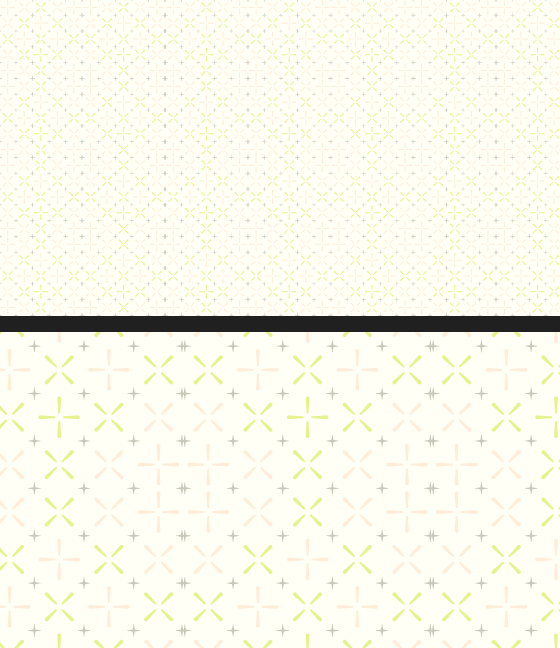
Top: the whole. Bottom: its middle third, enlarged.
Reproduce this pattern procedurally as a Shadertoy shader.

```glsl
// Tapered arms on both axes, from inner to outer distance, with end radii
float arms(vec2 p, float inner, float outer, float r0, float r1) {
    p = abs(p);
    float along = max(p.x, p.y);
    float t = clamp((along - inner) / (outer - inner), 0.0, 1.0);
    vec2 nearest = vec2(mix(inner, outer, t), 0.0);
    return length(vec2(along, min(p.x, p.y)) - nearest) - mix(r0, r1, t);
}

float coverage(float d) {
    return clamp(0.5 - d * iResolution.y, 0.0, 1.0);
}

void mainImage(out vec4 fragColor, in vec2 fragCoord) {
    // Height is one unit; rows count from the top
    vec2 p = vec2(fragCoord.x, iResolution.y - fragCoord.y) / iResolution.y;
    vec2 cell = vec2(0.0524, 0.05);
    vec2 grid = p / cell + 0.035;

    // Position within a five by five motif, folded about its centre
    vec2 place = mod(floor(grid), 5.0);
    ivec2 fold = ivec2(abs(place - 2.0) + 0.5);
    int ring = fold.x + fold.y;
    bool upright = ring == 1 || ring == 4;
    bool green = ring == 0 || ring == 2 || (fold.x == 0 && place.y == 3.0);

    // Four petals, upright or diagonal
    vec2 q = (fract(grid) - 0.5) * cell;
    if (!upright) q = vec2(q.x + q.y, q.y - q.x) * 0.7071;
    float petals = arms(q, 0.005, upright ? 0.0198 : 0.0188, 0.001, 0.002);

    // Small stars on the cell corners, split along the motif seams
    vec2 corner = floor(grid + 0.5);
    vec2 s = (grid - corner) * cell;
    if (mod(corner.x, 5.0) == 0.0) s.x = abs(s.x) - 0.0015;
    float star = arms(s, 0.0, 0.0062, 0.0013, 0.0002);

    vec3 color = vec3(1.0, 1.0, 0.96);
    vec3 petalColor = green ? vec3(0.9, 0.95, 0.55) : vec3(1.0, 0.925, 0.85);
    color = mix(color, petalColor, coverage(petals));
    color = mix(color, vec3(0.74, 0.74, 0.69), 0.85 * coverage(star));
    fragColor = vec4(color, 1.0);
}
```
